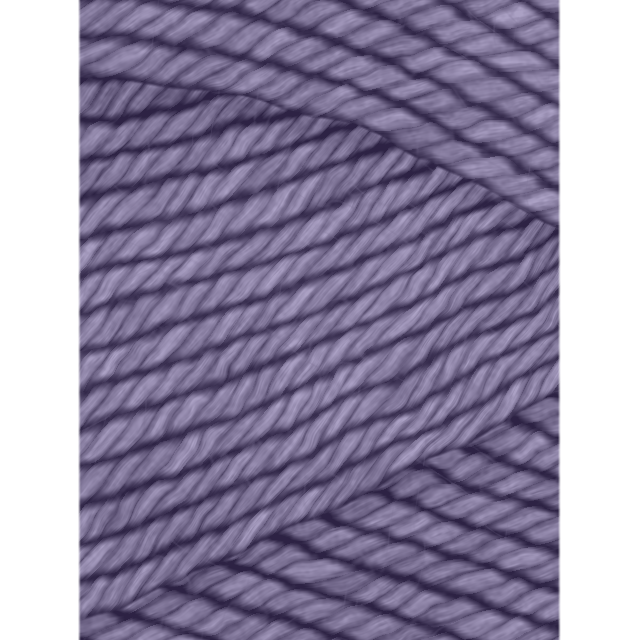
This texture is drawn by a WebGL 1 fragment shader. Its source:

```glsl
precision highp float;
// Close view of a ball of purple plied wool between two white side margins.
// Three bundles of curved strands overlap; each strand is a row of slanted,
// rounded plies with fibre streaks, stray hairs and shadows where bundles meet.
uniform vec2 u_resolution;

const vec3 SHADOW_COLOR = vec3(0.175, 0.135, 0.265);
const vec3 LIGHT_COLOR = vec3(0.67, 0.63, 0.77);
const vec3 MARGIN_COLOR = vec3(1.0);
const float PHOTO_LEFT = 0.124;
const float PHOTO_RIGHT = 0.874;
const float STRAND_WIDTH = 0.060;   // distance between strands
const float PLY_SPACING = 0.043;    // distance between plies along a strand
const float FIBRE_AMOUNT = 0.32;
const float HAIR_AMOUNT = 0.20;
const float WOBBLE = 0.014;

float hash(vec2 p) {
  p = fract(p * vec2(0.1031, 0.1137));
  p += dot(p, p.yx + 33.33);
  return fract((p.x + p.y) * p.x * 7.13 + p.y * 3.71);
}

float noise(vec2 p) {
  vec2 cell = floor(p);
  vec2 f = fract(p);
  f = f * f * (3.0 - 2.0 * f);
  cell += 200.0;
  return mix(mix(hash(cell), hash(cell + vec2(1.0, 0.0)), f.x),
             mix(hash(cell + vec2(0.0, 1.0)), hash(cell + 1.0), f.x), f.y);
}

vec2 rotate(vec2 p, float angle) {
  float c = cos(angle);
  float s = sin(angle);
  return vec2(c * p.x + s * p.y, c * p.y - s * p.x);
}

// Lower border of the top bundle and of the middle bundle.
float topEdge(float t) { return 0.875 - 0.41 * t * t; }
float bottomEdge(float t) { return 0.03 + 0.38 * t + 0.14 * t * t; }

// Tone of a bundle: along = position on the strand, across = position over strands.
float strands(float along, float across, float slant, float seed) {
  float row = floor(across / STRAND_WIDTH);
  float q = across / STRAND_WIDTH - row - 0.5;
  float rowSeed = hash(vec2(row + 40.0, seed));

  // Plies lean along the strand and bend towards its rims.
  float lean = slant * STRAND_WIDTH * (q + 0.9 * q * q * q);
  float drift = 0.7 * noise(vec2(along * 9.0, row * 7.3 + seed));
  float phase = (along - lean) / PLY_SPACING + 9.0 * rowSeed + drift;
  float ply = floor(phase);
  float side = 2.0 * (phase - ply) - 1.0;
  float lobe = 1.0 - side * side;

  // Rounded strand with a ragged dark gap, lit from above.
  float rag = 0.14 * (noise(vec2(phase * 2.2, row * 5.7 + seed)) - 0.5);
  float rim = abs(2.0 * q + rag + 0.10 * side);
  float strand = 1.0 - smoothstep(0.48, 1.04, rim);
  float plyTone = hash(vec2(ply + 60.0, row * 3.0 + seed + 50.0)) - 0.5;

  float streak = noise(vec2(phase * 6.0, across * 45.0 + seed)) - 0.5;
  float fineStreak = noise(vec2(phase * 12.0, across * 95.0 + seed)) - 0.5;
  float tone = 0.06 + strand * (0.36 + 0.38 * lobe + 0.16 * plyTone);
  tone += 0.10 * q * strand;
  return tone + FIBRE_AMOUNT * (0.6 * streak + 0.5 * fineStreak) * (0.35 + 0.65 * strand);
}

// Thin curved stray fibres: narrow contours of stretched noise, shown in patches.
float hairs(vec2 p, float angle, float seed) {
  vec2 h = rotate(p, angle) * vec2(13.0, 34.0) + seed;
  float line = 1.0 - smoothstep(0.0, 0.07, abs(noise(h) - 0.5));
  return line * smoothstep(0.45, 0.75, noise(p * 17.0 + seed * 1.7));
}

void main() {
  vec2 uv = gl_FragCoord.xy / u_resolution;
  float blur = max(0.003, 1.0 / u_resolution.x);

  // Gentle irregularity shared by all strands.
  vec2 p = uv;
  p += WOBBLE * (vec2(noise(uv * 11.0), noise(uv * 11.0 + 37.0)) - 0.5);
  p += 0.4 * WOBBLE * (vec2(noise(uv * 37.0 + 9.0), noise(uv * 37.0 + 71.0)) - 0.5);
  float t = p.x - PHOTO_LEFT;

  float aboveTop = p.y - topEdge(t);
  float aboveBottom = p.y - bottomEdge(t);
  float topTone = strands(p.x, aboveTop * 0.94, 1.25, 11.0);
  float middleTone = strands(p.x, aboveBottom * (1.0 + 0.3 * t), 0.92, 23.0);
  float lowerTone = strands(p.x, p.y + 0.26 * t + 0.05 * t * t, 1.2, 47.0) - 0.05;

  // Contact shadows under the overlapping bundles.
  middleTone -= 0.16 * (1.0 - smoothstep(0.0, 0.075, -aboveTop));
  lowerTone -= 0.14 * (1.0 - smoothstep(0.0, 0.06, -aboveBottom));
  float tone = mix(lowerTone, middleTone, smoothstep(-blur, blur, aboveBottom));
  tone = mix(tone, topTone, smoothstep(-blur, blur, aboveTop));

  // Broad light, fuzz and stray hairs.
  tone += 0.12 * (noise(uv * 5.0 + 3.0) - 0.5);
  tone += 0.10 * (noise(uv * 150.0) - 0.5);
  float fuzz = hairs(uv, 0.5, 5.0) + hairs(uv, -0.6, 19.0) + hairs(uv, 1.4, 31.0);
  tone += HAIR_AMOUNT * fuzz * (0.62 - tone);

  vec3 wool = mix(SHADOW_COLOR, LIGHT_COLOR, clamp(tone, 0.0, 1.0));
  float inside = smoothstep(PHOTO_LEFT - blur, PHOTO_LEFT + blur, uv.x)
               * (1.0 - smoothstep(PHOTO_RIGHT - blur, PHOTO_RIGHT + blur, uv.x));
  gl_FragColor = vec4(mix(MARGIN_COLOR, wool, inside), 1.0);
}
```
